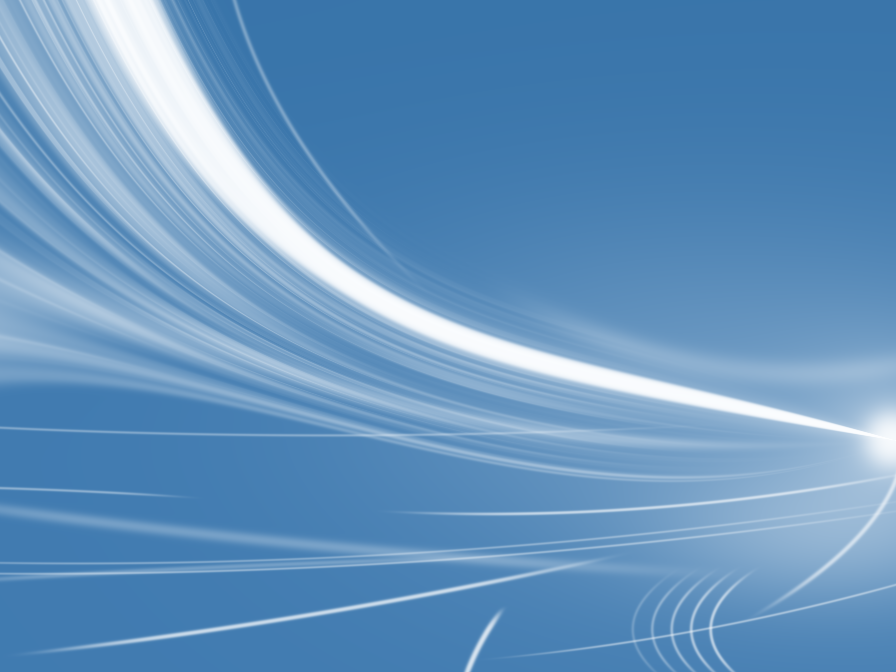
This background is drawn by a Shadertoy shader. Its source:

```glsl
float hash(vec2 p) {
    return fract(sin(dot(p, vec2(127.1, 311.7))) * 43758.545);
}

float noise(vec2 p) {
    vec2 i = floor(p), f = fract(p);
    f = f * f * (3.0 - 2.0 * f);
    return mix(mix(hash(i), hash(i + vec2(1, 0)), f.x),
               mix(hash(i + vec2(0, 1)), hash(i + vec2(1, 1)), f.x), f.y);
}

float bell(float x, float width) {
    return exp(-x * x / (width * width));
}

// Soft parabolic stroke through a, m, b (ascending x), fading at both ends
float arc(vec2 p, vec2 a, vec2 m, vec2 b, float width) {
    float s1 = (m.y - a.y) / (m.x - a.x);
    float s2 = (b.y - m.y) / (b.x - m.x);
    float bend = (s2 - s1) / (b.x - a.x);
    float y = a.y + (p.x - a.x) * (s1 + bend * (p.x - m.x));
    float slope = s1 + bend * (2.0 * p.x - a.x - m.x);
    float d = (p.y - y) / sqrt(1.0 + slope * slope);
    float t = (p.x - a.x) / (b.x - a.x);
    float ends = smoothstep(0.0, 0.3, t) * smoothstep(1.0, 0.7, t);
    return bell(d, width + 0.5 / iResolution.y) * ends;
}

// Fan of streaks sweeping from the upper left into the bright point
float sweep(vec2 p) {
    float dx = max(1.335 - p.x, 0.001);
    float h = p.y - 0.344;
    float upper = 0.19 * dx + 0.2 * pow(dx, 5.2);
    float lower = dx * (-0.363 + dx * (0.68 - 0.245 * dx));
    float fan = upper - lower;
    float s = (upper - h) / fan;

    // White ribbon and its halo
    float spread = smoothstep(0.8, 1.2, dx);
    float ribbon = 3.5 * exp(-pow(abs(s + 0.06) / (0.095 + 0.11 * spread), 4.0));
    ribbon *= mix(1.0, 0.45 + 0.8 * noise(vec2(s * 38.0, dx * 1.5)), spread);
    float light = ribbon + 0.3 * bell(s + 0.02, 0.26);

    // Fine streaks on both sides of the ribbon
    float coarse = noise(vec2(s * 32.0 + 9.0, dx * 1.7));
    float fine = noise(vec2(s * 95.0, dx * 2.3 + 5.0));
    float streak = pow(coarse, 2.5) * 0.55
                 + pow(fine, 4.0) * 0.65 * smoothstep(0.1, 0.45, fan);
    float inside = smoothstep(-0.85, -0.1, s) * smoothstep(1.08, 0.85, s);
    light += streak * inside * smoothstep(0.1, 0.8, dx);

    // Pale veil at the upper left
    light += 0.5 * bell(s - 0.36, 0.22) * smoothstep(0.75, 1.25, dx)
           * (0.6 + 0.6 * coarse);

    // Broad bands along the lower edge
    float reach = smoothstep(0.02, 0.5, dx);
    light += 0.42 * bell(s - 0.92 + 0.35 * (1.33 - dx), 0.07) * reach;
    light += 0.5 * bell(s - 1.0, 0.022) * reach;
    light += 0.3 * bell(s - 1.045, 0.016) * reach;
    return light;
}

// Long thin strokes crossing the lower half
float strokes(vec2 p) {
    float l = 0.4 * arc(p, vec2(-0.4, 0.39), vec2(0.35, 0.353), vec2(1.1, 0.37), 0.0012);
    l += 0.5 * arc(p, vec2(-0.2, 0.277), vec2(0.1, 0.27), vec2(0.31, 0.258), 0.0012);
    l += 1.0 * arc(p, vec2(0.55, 0.24), vec2(0.92, 0.241), vec2(1.4, 0.306), 0.0014);
    l += 1.3 * arc(p, vec2(0.0, 0.023), vec2(0.43, 0.08), vec2(0.95, 0.18), 0.0022);
    l += 0.32 * arc(p, vec2(-0.3, 0.285), vec2(0.52, 0.184), vec2(1.15, 0.143), 0.008);
    l += 0.5 * arc(p, vec2(-0.4, 0.158), vec2(0.6, 0.163), vec2(1.5, 0.265), 0.001);
    l += 0.4 * arc(p, vec2(-0.4, 0.178), vec2(0.6, 0.176), vec2(1.5, 0.28), 0.001);
    l += 0.3 * arc(p, vec2(-0.2, 0.125), vec2(0.35, 0.157), vec2(0.8, 0.172), 0.003);
    l += 0.6 * arc(p, vec2(0.7, 0.017), vec2(0.97, 0.05), vec2(1.5, 0.18), 0.001);
    l += 0.25 * arc(p, vec2(0.7, 0.59), vec2(1.08, 0.452), vec2(1.5, 0.5), 0.018);
    return l;
}

// Steep curls at the lower right, drawn with the axes swapped
float curls(vec2 p) {
    vec2 q = p.yx;
    float l = 0.9 * arc(q, vec2(0.07, 1.1), vec2(0.21, 1.285), vec2(0.39, 1.34), 0.0025);
    l += 1.5 * arc(q, vec2(-0.03, 0.686), vec2(0.035, 0.711), vec2(0.1, 0.752), 0.003);
    l += 0.4 * arc(q, vec2(0.55, 0.65), vec2(0.81, 0.434), vec2(1.15, 0.325), 0.0025);
    for (int i = 0; i < 5; i++) {
        float k = float(i);
        vec2 o = vec2(0.0, -0.029 * k);
        l += (0.9 - 0.17 * k) * arc(q, vec2(-0.03, 1.13) + o, vec2(0.07, 1.058) + o,
                                   vec2(0.16, 1.135) + o, 0.0016);
    }
    return l;
}

void mainImage(out vec4 fragColor, in vec2 fragCoord) {
    vec2 p = fragCoord / iResolution.y;

    // Blue field, deeper toward the top
    vec3 col = mix(vec3(0.25, 0.48, 0.69), vec3(0.22, 0.455, 0.665), smoothstep(0.3, 1.0, p.y));

    // Haze and the bright point on the right
    vec2 toPoint = p - vec2(1.328, 0.346);
    float r = length(toPoint);
    float light = 2.2 * bell(r, 0.033) + 0.75 * exp(-r / 0.075);
    light += 0.32 * exp(-length(toPoint * vec2(0.7, 1.3)) / 0.22);
    light += 0.35 * bell(length((p - vec2(1.22, 0.21)) * vec2(0.55, 1.3)), 0.13);
    light += 0.16 * bell(length((p - vec2(0.95, 0.42)) * vec2(0.6, 1.0)), 0.25);

    light += sweep(p) + strokes(p) + curls(p);
    col = mix(col, vec3(0.99, 0.995, 1.0), 1.0 - exp(-light));
    fragColor = vec4(col, 1.0);
}
```
